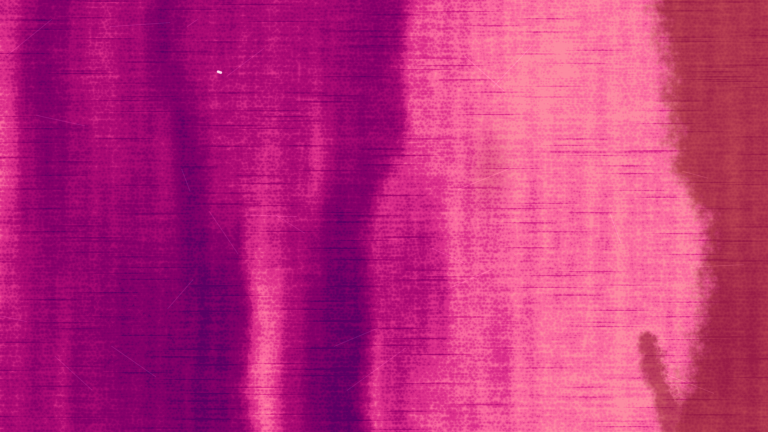
Reproduce this texture procedurally as a WebGL 2 fragment shader.

```glsl
#version 300 es
precision highp float;
uniform vec2 u_resolution;
out vec4 fragColor;

#define GRAIN 0.15
#define SPECKLE 0.16
#define WEAVE 0.13
#define STREAK 0.13
#define THREADS 0.15
#define SCRATCHES 24
#define SCRATCH_GLOW 0.06

const vec3 PLUM = vec3(0.36, 0.00, 0.39);
const vec3 PURPLE = vec3(0.52, 0.00, 0.41);
const vec3 MAGENTA = vec3(0.67, 0.04, 0.45);
const vec3 ROSE = vec3(0.86, 0.18, 0.54);
const vec3 PINK = vec3(0.98, 0.41, 0.62);
const vec3 SALMON = vec3(0.99, 0.54, 0.63);
const vec3 BROWN = vec3(0.75, 0.28, 0.33);
const vec3 RUST = vec3(0.60, 0.11, 0.28);

vec2 hash2(vec2 p) {
  vec3 q = fract(p.xyx * vec3(0.1031, 0.1030, 0.0973));
  q += dot(q, q.yzx + 33.33);
  return fract((q.xx + q.yz) * q.zy);
}

// Distance to the nearest scattered point
float cellular(vec2 p) {
  vec2 cell = floor(p), f = fract(p);
  float nearest = 2.0;
  for (int k = 0; k < 9; k++) {
    vec2 o = vec2(k % 3, k / 3) - 1.0;
    vec2 d = o + hash2(cell + o + 50.0) - f;
    nearest = min(nearest, dot(d, d));
  }
  return sqrt(nearest);
}

float layeredCells(vec2 p) {
  float sum = 0.0, weight = 0.5;
  for (int i = 0; i < 4; i++) {
    sum += weight * (cellular(p) - 0.5);
    p = mat2(1.6, 1.2, -1.2, 1.6) * p + 7.3;
    weight *= 0.75;
  }
  return sum;
}

float blob(vec2 p, vec2 centre, vec2 radius) {
  vec2 d = (p - centre) / radius;
  return exp(-dot(d, d));
}

float segment(vec2 p, vec2 a, vec2 b) {
  vec2 pa = p - a, ba = b - a;
  return length(pa - ba * clamp(dot(pa, ba) / dot(ba, ba), 0.0, 1.0));
}

// Dye on the purple side, 0 = deepest, 1 = palest
float purpleTone(vec2 p, float edge) {
  float t = 0.43 + 0.30 * blob(p, vec2(0.0, 0.68), vec2(0.03, 0.50));
  t -= 0.15 * blob(p, vec2(0.062, 0.80), vec2(0.038, 0.45));
  t += 0.12 * blob(p, vec2(0.13, 0.85), vec2(0.035, 0.30));
  t += 0.12 * blob(p, vec2(0.08, 0.10), vec2(0.012, 0.25));
  float stripe = mix(0.255, 0.212, smoothstep(0.45, 1.0, p.y));
  t -= 0.22 * blob(p, vec2(stripe, p.y), vec2(0.022, 1.0));
  t -= 0.18 * blob(p, vec2(0.19, 0.18), vec2(0.09, 0.32));
  t += 0.14 * blob(p, vec2(0.247, 0.12), vec2(0.008, 0.22));
  float shade = smoothstep(0.25, 0.30, p.x) * (1.0 - smoothstep(0.31, 0.328, p.x));
  t -= 0.20 * shade * (1.0 - smoothstep(0.35, 0.62, p.y));
  t += 0.43 * blob(p, vec2(0.346, 0.12), vec2(0.027, 0.36));
  t += 0.13 * blob(p, vec2(0.34, 0.65), vec2(0.08, 0.30));
  t += 0.17 * blob(p, vec2(0.41, 0.64), vec2(0.016, 0.18));
  t -= 0.13 * smoothstep(edge - 0.10, edge - 0.02, p.x);
  return t - 0.20 * blob(p, vec2(0.44, 0.16), vec2(0.05, 0.36));
}

// Dye on the pink side, with a darker veil beside the edge
float pinkTone(vec2 p) {
  float t = 0.77 + 0.15 * smoothstep(0.53, 0.82, p.x);
  float veil = 1.0 - smoothstep(0.565, 0.588, p.x);
  t -= 0.19 * veil * smoothstep(0.0, 0.35, p.y) * (1.0 - smoothstep(0.42, 0.7, p.y));
  t -= 0.14 * blob(p, vec2(0.525, 0.05), vec2(0.025, 0.25));
  t += 0.10 * blob(p, vec2(0.69, 0.82), vec2(0.11, 0.25));
  t -= 0.10 * blob(p, vec2(0.65, 0.13), vec2(0.012, 0.10));
  return t - 0.14 * blob(p, vec2(0.77, 0.648), vec2(0.09, 0.004));
}

void main() {
  vec2 uv = gl_FragCoord.xy / u_resolution;
  vec2 p = vec2(uv.x * u_resolution.x / u_resolution.y, uv.y);

  // Cloth: mottling, fine speckle, vertical streaks, horizontal threads
  float grain = layeredCells(p * 18.0);
  float speckle = cellular(p * 130.0) - 0.5;
  float streak = cellular(p * vec2(30.0, 1.6)) - 0.5;
  float weave = cellular(p * vec2(6.0, 130.0)) - 0.5;
  float thread = 1.0 - smoothstep(0.02, 0.2, cellular(p * vec2(1.8, 65.0) + 9.0));
  float cloth = GRAIN * grain + SPECKLE * speckle + WEAVE * weave + STREAK * streak - THREADS * thread;
  vec2 q = uv + vec2(0.004 * sin(uv.y * 17.0) + 0.006 * grain, 0.0);

  // Dye tone on both sides of the slanted edge
  float edge = mix(0.478, 0.524, smoothstep(0.42, 0.76, uv.y));
  float side = smoothstep(edge - 0.018, edge + 0.018, q.x);
  float tone = mix(purpleTone(q, edge), pinkTone(q), side) + cloth;
  tone -= 0.2 * smoothstep(0.0, 0.3, grain) * blob(uv, vec2(0.17, 0.25), vec2(0.09, 0.22));
  vec3 color = mix(PLUM, PURPLE, smoothstep(0.0, 0.24, tone));
  color = mix(color, MAGENTA, smoothstep(0.22, 0.46, tone));
  color = mix(color, ROSE, smoothstep(0.43, 0.66, tone));
  color = mix(color, PINK, smoothstep(0.64, 0.85, tone));
  color = mix(color, SALMON, smoothstep(0.83, 0.98, tone));

  // Brown stain, its lower spur and a faint spot
  float shore = 0.87 - 0.025 * smoothstep(0.82, 1.0, uv.y) + 0.048 * (1.0 - smoothstep(0.48, 0.64, uv.y));
  shore -= 0.02 * (1.0 - smoothstep(0.18, 0.42, uv.y)) + 0.03 * (1.0 - smoothstep(0.0, 0.14, uv.y));
  float stain = smoothstep(-0.02, 0.02, q.x + 0.03 * grain - shore);
  float spur = segment(q, vec2(0.838, 0.22), vec2(0.885, 0.0)) - 0.05 * (0.22 - uv.y);
  stain = max(stain, 0.8 * (1.0 - smoothstep(0.0, 0.016, spur + 0.02 * grain)));
  stain = max(stain, 0.25 * blob(q, vec2(0.635, 0.61), vec2(0.022, 0.08)));
  float rust = 0.33 - 2.5 * cloth + 0.4 * blob(uv, vec2(0.95, 0.22), vec2(0.07, 0.2));
  color = mix(color, mix(BROWN, RUST, clamp(rust, 0.0, 1.0)), stain);

  // Faint scratches and one pale chip
  for (int i = 0; i < SCRATCHES; i++) {
    vec2 start = hash2(vec2(i, 3)) * vec2(1.78, 1.0);
    vec2 reach = (hash2(vec2(i, 11)) - 0.5) * vec2(0.3, 0.2);
    color += SCRATCH_GLOW * (1.0 - smoothstep(0.0, 0.0025, segment(p, start, start + reach)));
  }
  float chip = segment(p, vec2(0.505, 0.834), vec2(0.511, 0.832));
  color = mix(color, vec3(1.0, 0.88, 0.93), 1.0 - smoothstep(0.001, 0.005, chip));
  fragColor = vec4(clamp(color, 0.0, 1.0), 1.0);
}
```
